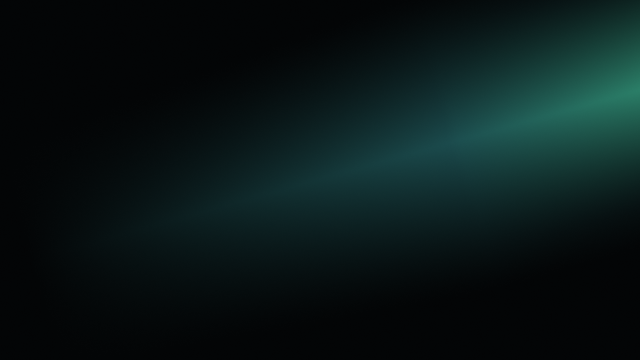
A Shadertoy shader for this background:

```glsl
// Draws a soft teal light beam on near-black, rising to a green glow at the right edge.

// Sine-free hash, used to dither the dark gradients
float hash(vec2 p) {
    vec3 q = fract(vec3(p.xyx) * 0.1031);
    q += dot(q, q.yzx + 33.33);
    return fract((q.x + q.y) * q.z);
}

// Falloff across the beam: 1 on its axis, 0 at the given half width
float falloff(float dist, float halfWidth, float power) {
    return pow(max(1.0 - dist / halfWidth, 0.0), power);
}

void mainImage(out vec4 fragColor, in vec2 fragCoord) {
    vec2 p = (fragCoord - 0.5 * iResolution.xy) / iResolution.y;

    // Beam coordinates, measured from its bright end on the right
    vec2 axis = normalize(vec2(1.0, 0.279));
    vec2 q = p - vec2(0.889, 0.25);
    float along = dot(q, axis);
    float across = length(vec2(dot(q, vec2(-axis.y, axis.x)), 0.006));

    // Near-black ground
    vec3 color = vec3(0.012, 0.019, 0.023);

    // Wide teal beam, fading and narrowing to the left
    float reach = clamp((along + 1.76) / 1.24, 0.0, 1.0);
    float halfWidth = mix(0.33, 0.43, reach);
    color += vec3(0.098, 0.285, 0.288) * reach * falloff(across, halfWidth, 1.4);

    // Narrower green core near the bright end
    float core = clamp((along + 0.55) / 0.55, 0.0, 1.1);
    color += vec3(0.06, 0.198, 0.100) * core * falloff(across, 0.32, 1.3);

    // Dither
    color += (hash(fragCoord) - 0.5) / 255.0;
    fragColor = vec4(color, 1.0);
}
```
